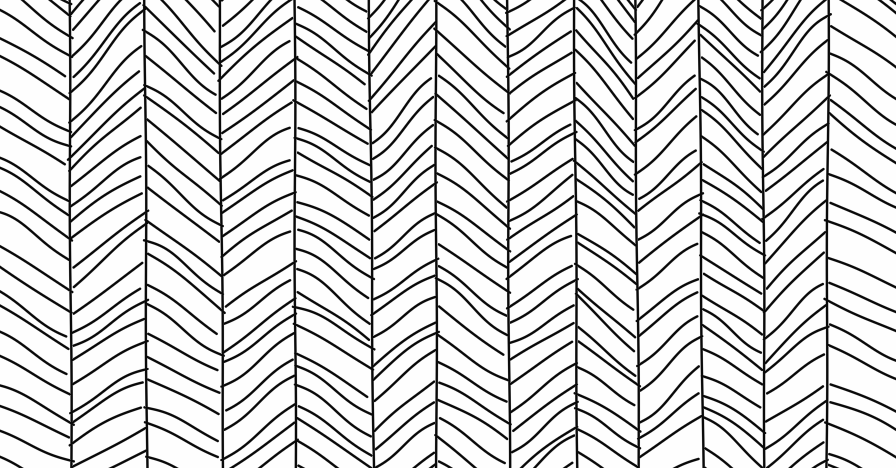
A Shadertoy shader for this pattern:

```glsl
#define SPINES 12
#define SPINE_STEP 0.1463
#define SPINE_BULGE 0.050
#define LEAN 0.016
#define PITCH 0.0385
#define RISE 0.098
#define FAN 0.075
#define JITTER 0.60
#define HALF_WIDTH 0.0026
#define INK vec3(0.035)
#define PAPER vec3(0.995)

const float PI = 3.14159;

float hash(vec2 p) {
    return fract(sin(dot(p, vec2(127.1, 311.7))) * 43758.5453);
}

float noise(float x, float seed) {
    float i = floor(x), f = fract(x);
    return mix(hash(vec2(i, seed)), hash(vec2(i + 1.0, seed)), f * f * (3.0 - 2.0 * f));
}

// Slightly uneven, leaning vertical line; the outermost two lie off the canvas
float spineX(int index, float y) {
    float i = float(index);
    float x = 0.1555 + SPINE_STEP * i + SPINE_BULGE * max(sin(PI * i / 11.0), 0.0);
    if (index < 0) x -= 0.03;
    if (index >= SPINES) x += 0.03;
    x += 0.016 * (hash(vec2(i, 3.7)) - 0.5);
    float lean = LEAN * (hash(vec2(i, 8.1)) - 0.7);
    return x + lean * (y - 0.5) + 0.0012 * sin(9.0 * y + 2.3 * i);
}

// Stroke shape: middle height, rise, bow, S-bend
float strokeY(float u, vec4 s) {
    return s.x + s.y * (u - 0.5) + s.z * sin(PI * u) + s.w * sin(2.0 * PI * u);
}

float strokeSlope(float u, vec4 s) {
    return s.y + PI * s.z * cos(PI * u) + 2.0 * PI * s.w * cos(2.0 * PI * u);
}

// Distance to the curve, ending in round caps at span.x and span.y
float strokeDistance(float u, float y, float width, vec4 s, vec2 span) {
    float slope = strokeSlope(u, s) / width;
    float offset = y - strokeY(u, s);
    float foot = u + slope * offset / (1.0 + slope * slope) / width;
    foot = clamp(foot, span.x, span.y);
    return length(vec2((u - foot) * width, y - strokeY(foot, s)));
}

// Nearest of the slanted strokes in one column
float columnDistance(int column, float u, float y, float width) {
    float c = float(column);
    float side = column % 2 == 0 ? -1.0 : 1.0;
    float pitch = PITCH + 0.016 * hash(vec2(c, 5.3));
    float fan = FAN * hash(vec2(c, 9.4));
    float nearest = floor((y - side * RISE * (u - 0.5)) / pitch);
    float d = 1.0;
    for (int n = -3; n <= 4; n++) {
        float k = nearest + float(n);
        vec2 id = vec2(k, c * 7.0 + 1.0);
        float middle = (k + JITTER * (hash(id) - 0.5)) * pitch;

        // Slant drifts along the column and steepens toward the top
        float drift = 0.05 * (noise(k * 0.3, c + 40.0) - 0.5);
        float shake = 0.018 * (hash(id + 0.31) - 0.5);
        float rise = side * (RISE + drift + shake + fan * clamp(middle, 0.0, 1.1) * middle);
        float bow = 0.016 * (noise(k * 0.4, c + 70.0) - 0.35) + 0.006 * (hash(id + 0.57) - 0.5);
        float bend = -0.075 * rise * (hash(id + 0.73) - 0.2);

        vec2 span = vec2(0.08 * hash(id + 0.19) - 0.03, 1.03 - 0.11 * hash(id + 0.43));
        d = min(d, strokeDistance(u, y, width, vec4(middle, rise, bow, bend), span));
    }
    return d;
}

void mainImage(out vec4 fragColor, in vec2 fragCoord) {
    vec2 p = fragCoord / iResolution.y;
    float pixel = 1.0 / iResolution.y;
    float d = 1.0;

    for (int i = 0; i <= SPINES; i++) {
        float left = spineX(i - 1, p.y);
        float right = spineX(i, p.y);
        float width = right - left;
        float u = (p.x - left) / width;
        if (i < SPINES) d = min(d, abs(p.x - right));
        if (u > -0.1 && u < 1.1) d = min(d, columnDistance(i, u, p.y, width));
    }

    float ink = 1.0 - smoothstep(-0.7 * pixel, 0.7 * pixel, d - HALF_WIDTH);
    fragColor = vec4(mix(PAPER, INK, ink), 1.0);
}
```
